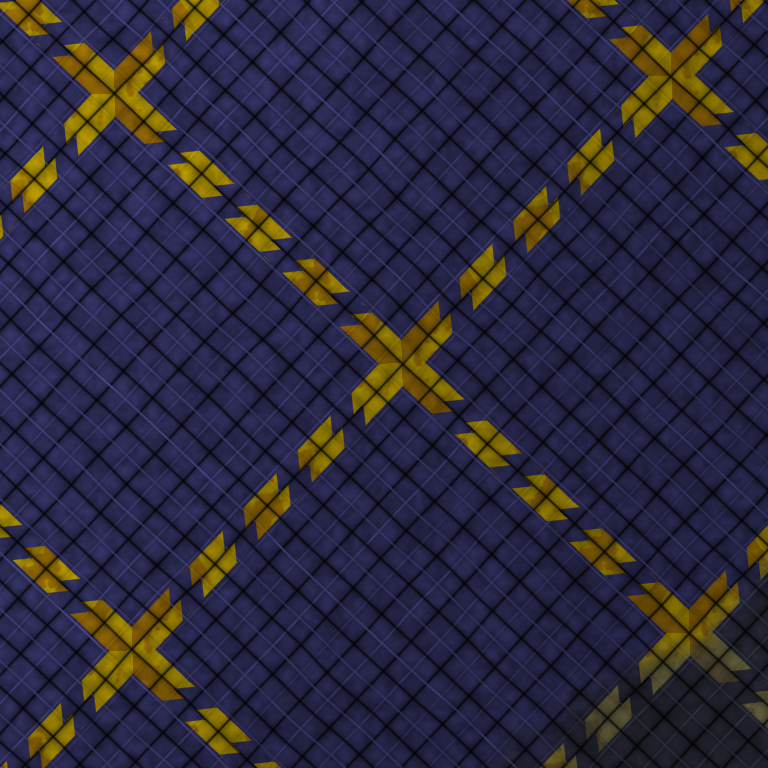
Reproduce this pattern procedurally as a Shadertoy shader.

```glsl
#define PERIOD 0.513        // distance between crosses
#define CENTER vec2(0.5234, 0.5273)
#define TILT 0.7536         // clockwise turn of the weave, radians
#define THREADS 10.0        // light threads per period
#define PITCH 0.2           // dash spacing, in periods
#define DASH_HALF 0.061
#define STRAND 0.0415       // width of one half of a dash
#define SLANT 0.85
#define NAVY vec3(0.185, 0.182, 0.36)
#define THREAD vec3(0.31, 0.30, 0.57)
#define YELLOW vec3(0.68, 0.57, 0.01)
#define BROWN vec3(0.53, 0.34, 0.03)

float hash(vec2 p) {
    vec3 h = fract(p.xyx * vec3(0.1031, 0.1030, 0.0973));
    h += dot(h, h.yzx + 33.33);
    return fract((h.x + h.y) * h.z);
}

float noise(vec2 p) {
    vec2 i = floor(p), f = fract(p);
    f = f * f * (3.0 - 2.0 * f);
    return mix(mix(hash(i), hash(i + vec2(1, 0)), f.x),
               mix(hash(i + vec2(0, 1)), hash(i + vec2(1, 1)), f.x), f.y);
}

float fbm(vec2 p) {
    float sum = 0.0, gain = 0.5;
    for (int i = 0; i < 4; i++) {
        sum += gain * noise(p);
        p = p * 2.03 + 17.1;
        gain *= 0.5;
    }
    return sum / 0.9375;
}

// Signed distance to a row of two-strand dashes, merged into an arm at the origin
float dashRow(float along, float across) {
    float s = along + SLANT * STRAND * (fract(across / STRAND) - 0.5);
    float d = abs(mod(s, PITCH) - 0.5 * PITCH) - DASH_HALF;
    d = min(d, abs(s) - 0.5 * PITCH);
    return max(d * 0.76, abs(across) - STRAND);
}

float lineMask(float d, float halfWidth, float aa) {
    return 1.0 - smoothstep(halfWidth - aa, halfWidth + aa, d);
}

void mainImage(out vec4 fragColor, in vec2 fragCoord) {
    vec2 uv = fragCoord / iResolution.y;
    float aa = 0.8 / (iResolution.y * PERIOD);
    float c = cos(TILT), s = sin(TILT);
    vec2 p = uv - CENTER;
    vec2 q = vec2(dot(p, vec2(c, -s)), dot(p, vec2(s, c))) / PERIOD;
    vec2 r = q - floor(q + 0.5);

    // Mottled ground cloth
    float mottle = fbm(uv * 75.0);
    vec3 col = NAVY * (0.72 + 0.55 * mottle);

    // Yellow dashes and crosses
    float rowA = dashRow(r.x, -r.y);
    float rowB = dashRow(r.y, r.x);
    float inA = step(rowA, rowB);
    float brownA = step(r.y, 0.0) * step(abs(r.x), 0.18);
    float brownB = step(r.x, 0.0) * step(0.0, r.y) * step(r.y, 0.18);
    float stain = fbm(r * 16.0 + 4.0);
    float brown = 0.75 * mix(brownB, brownA, inA);
    brown = max(brown, 0.65 * smoothstep(0.54, 0.62, stain));
    vec3 paint = mix(YELLOW, BROWN, brown) * (0.78 + 0.38 * mottle);
    col = mix(col, paint, lineMask(min(rowA, rowB), 0.0, aa));

    // Dark seams and light threads, alternating in both directions
    vec2 cell = q * THREADS;
    vec2 wobble = 0.07 * (vec2(noise(q.yx * 7.0), noise(q * 7.0 + 9.0)) - 0.5);
    vec2 seam = abs(fract(cell + wobble + 0.5) - 0.5) / THREADS;
    vec2 thread = abs(fract(cell + wobble) - 0.5) / THREADS;
    for (int k = 0; k < 2; k++) {
        float id = floor(cell[k]);
        float strength = 0.6 + 0.4 * hash(vec2(id, float(k) * 31.0 + 5.0));
        float wear = 0.65 + 0.35 * noise(q * 22.0 + float(k) * 8.0);
        col *= 1.0 - 0.38 * exp(-seam[k] / 0.008);
        col *= 1.0 - 0.55 * lineMask(seam[k], 0.0028, aa);
        col *= 1.0 - 0.30 * exp(-thread[k] / 0.006);
        vec3 lit = mix(THREAD, col * 1.5, step(min(rowA, rowB), 0.0));
        col = mix(col, lit, 0.85 * strength * wear * lineMask(thread[k], 0.0027, aa));
    }

    // Broad light falloff and a grimy lower right corner
    float light = 1.06 - 0.24 * smoothstep(0.1, 1.2, uv.x + 0.6 * (1.0 - uv.y));
    col *= light * (0.94 + 0.12 * fbm(uv * 5.0));
    float grime = uv.x - 0.64 - 1.34 * uv.y + 0.16 * (fbm(uv * 11.0) - 0.5);
    float grey = dot(col, vec3(0.4, 0.4, 0.2));
    vec3 dirty = mix(col, vec3(grey) * vec3(0.92, 0.95, 1.0), 0.65) * 0.82;
    col = mix(col, dirty, smoothstep(-0.03, 0.07, grime));

    fragColor = vec4(col, 1.0);
}
```
